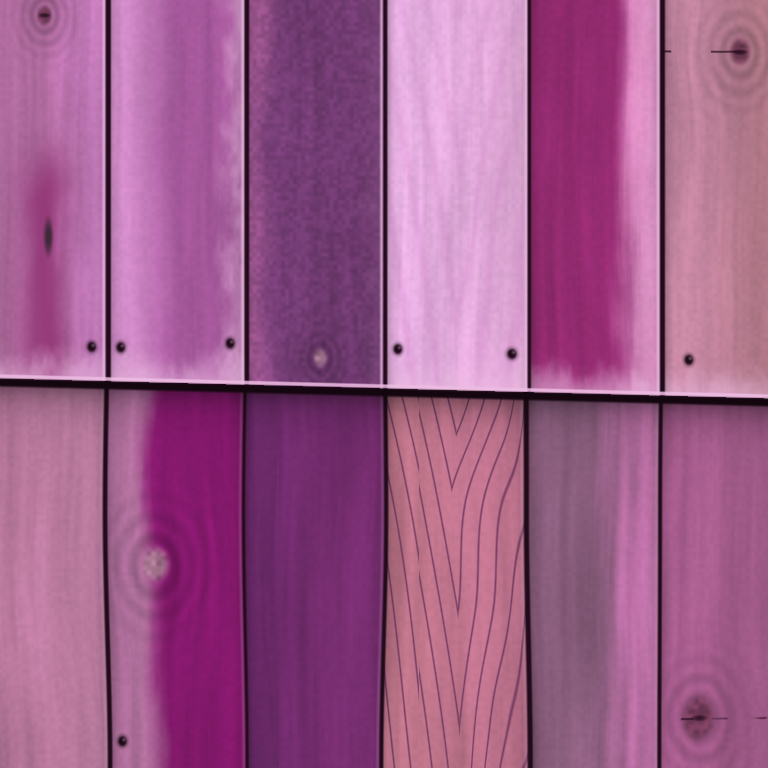
A WebGL 1 fragment shader for this texture:

```glsl
precision highp float;
uniform vec2 u_resolution;

const float BOARD = 0.1804;
const vec3 GAP = vec3(0.13, 0.04, 0.10);
const vec3 PALE = vec3(0.93, 0.74, 0.89);
const vec3 STAIN = vec3(0.55, 0.17, 0.43);

float hash(vec2 p) {
  p = fract(p * vec2(0.1031, 0.1137));
  p += dot(p, p.yx + 33.33);
  return fract((p.x + p.y) * p.x * 7.3);
}

float noise(vec2 p) {
  vec2 i = floor(p), f = fract(p);
  f *= f * (3.0 - 2.0 * f);
  return mix(mix(hash(i), hash(i + vec2(1, 0)), f.x),
             mix(hash(i + vec2(0, 1)), hash(i + vec2(1, 1)), f.x), f.y);
}

float fbm(vec2 p) {
  float sum = 0.0, amp = 0.5;
  for (int i = 0; i < 4; i++) {
    sum += amp * noise(p);
    p = p * 2.03 + 11.7;
    amp *= 0.5;
  }
  return sum;
}

float fill(float d, float soft) { return 1.0 - smoothstep(-soft, soft, d); }

vec3 pick(float i, vec3 a, vec3 b, vec3 c, vec3 d, vec3 e, vec3 f) {
  return i < 0.5 ? a : i < 1.5 ? b : i < 2.5 ? c : i < 3.5 ? d : i < 4.5 ? e : f;
}

// Nested V-shaped growth rings that open upward
float rings(float dx, float depth, float seed) {
  float wave = noise(vec2(dx * 20.0, depth * 7.0) + seed) - 0.5;
  return abs(dx + 0.012 * wave) * 4.0 + depth / (1.0 + depth) + 0.05 * wave;
}

void main() {
  vec2 p = gl_FragCoord.xy / u_resolution;
  float px = 1.0 / min(u_resolution.x, u_resolution.y);

  // Board layout: two rows meeting at a sloping seam
  float e = p.y - 0.507 + 0.026 * p.x;
  float row = step(0.0, e);
  float x = p.x - 0.007 * smoothstep(0.1, 0.0, abs(p.x - 0.69));
  x += (1.0 - row) * 0.008 * (noise(vec2(floor(x * 5.5), p.y * 3.0)) - 0.3);
  float cell = (x - 0.141) / BOARD + 1.0;
  float col = floor(cell), u = fract(cell);
  vec2 seed = vec2(col * 17.3, row * 41.9);

  // Per board: two paints; then blend position, blend softness, edge wear
  vec3 left, right, style, knot;
  if (row > 0.5) {
    left = pick(col, vec3(0.69, 0.42, 0.62), vec3(0.84, 0.56, 0.80), vec3(0.66, 0.36, 0.60),
                vec3(0.92, 0.70, 0.90), vec3(0.58, 0.17, 0.44), vec3(0.78, 0.53, 0.64));
    right = pick(col, vec3(0.78, 0.48, 0.74), vec3(0.64, 0.34, 0.60), vec3(0.44, 0.23, 0.44),
                 vec3(0.91, 0.68, 0.87), vec3(0.83, 0.53, 0.73), vec3(0.71, 0.48, 0.54));
    style = pick(col, vec3(0.70, 0.20, 0.1), vec3(0.32, 0.22, 0.8), vec3(0.15, 0.14, 0.15),
                 vec3(0.50, 0.40, 0.2), vec3(0.76, 0.14, 0.3), vec3(0.45, 0.35, 0.0));
    knot = pick(col, vec3(0.54, 0.98, 0.014), vec3(0), vec3(0.53, 0.534, -0.012),
                vec3(0), vec3(0), vec3(0.56, 0.932, 0.019));
  } else {
    left = pick(col, vec3(0.71, 0.46, 0.60), vec3(0.71, 0.45, 0.63), vec3(0.41, 0.16, 0.40),
                vec3(0.75, 0.46, 0.54), vec3(0.53, 0.36, 0.48), vec3(0.65, 0.36, 0.55));
    right = pick(col, vec3(0.73, 0.48, 0.62), vec3(0.53, 0.10, 0.43), vec3(0.47, 0.18, 0.44),
                 vec3(0.73, 0.44, 0.54), vec3(0.73, 0.43, 0.64), vec3(0.60, 0.34, 0.51));
    style = pick(col, vec3(0.5, 0.4, 0.0), vec3(0.31, 0.10, 0.0), vec3(0.4, 0.4, 0.0),
                 vec3(0.5, 0.4, 0.0), vec3(0.68, 0.22, 0.1), vec3(0.5, 0.4, 0.0));
    knot = pick(col, vec3(0), vec3(0.36, 0.264, -0.024), vec3(0), vec3(0), vec3(0),
                vec3(0.29, 0.065, 0.021));
  }

  // Grain bends around the knot
  vec2 k = vec2((u - knot.x) * BOARD, p.y - knot.y);
  float size = max(abs(knot.z), 0.001);
  float r = length(k * vec2(1.0, 0.75)) / size;
  float halo = step(0.002, abs(knot.z)) * exp(-r * r * 0.16);
  vec2 g = vec2(x - 0.6 * k.x * halo + 0.012 * noise(p.yy * 4.0 + seed), p.y);
  float grain = fbm(g * vec2(75.0, 3.5) + seed) - 0.47;
  float cloud = fbm(g * vec2(14.0, 5.0) + seed) - 0.47;
  float speck = noise(p * 190.0) - 0.5;

  // Paint
  vec3 c = mix(left, right, smoothstep(-style.y, style.y, u - style.x + cloud * 0.3 + grain * 0.12));
  float matte = row * step(abs(col - 2.0), 0.5);
  c *= 1.0 + 0.22 * grain + 0.16 * cloud + speck * (0.05 + 0.13 * matte);
  if (row > 0.5 && col < 0.5) {
    float streak = exp(-pow((u - 0.52 + cloud * 0.3) / 0.15, 2.0)) * smoothstep(0.84, 0.74, p.y);
    c = mix(c, STAIN, 0.75 * streak);
    float slit = length((p - vec2(0.063, 0.692)) * vec2(1.0, 0.25)) - 0.005;
    c = mix(c, GAP + 0.12, fill(slit, 0.002 + px));
  }

  // Growth rings, soft above and inked below
  if (abs(col - 3.0) < 0.5) {
    float depth = row > 0.5 ? 1.0 - p.y : -e;
    float f = rings((u - 0.52) * BOARD, depth, row * 9.0) / 0.085;
    float line = abs(fract(f) - 0.5) * 0.021;
    c = row > 0.5 ? mix(c, vec3(0.79, 0.49, 0.75), 0.3 * pow(0.5 + 0.5 * sin(f * 4.0), 3.0) * (1.0 - e))
                  : mix(c, vec3(0.39, 0.19, 0.34), 0.8 * fill(line - 0.001, px));
  }

  // Knots with a split heart
  float ring = 0.5 + 0.5 * sin(r * 7.0 + 4.0 * cloud);
  c = mix(c, c * 0.72, halo * ring * 0.65);
  float heart = halo * fill(r - 0.75 - cloud, 0.25);
  vec3 core = knot.z < 0.0 ? vec3(0.67, 0.50, 0.58) : vec3(0.40, 0.20, 0.30);
  c = mix(c, core * (0.75 + 0.5 * noise(p * 150.0)), heart * 0.85);
  c = mix(c, GAP, halo * step(0.0, knot.z) * 0.7 * fill(length(k * vec2(0.6, 1.5)) / size - 0.25, 0.15));
  float crack = step(4.5, col) * fill(abs(k.y + 0.006 * cloud) - 0.0012, px);
  c = mix(c, GAP, 0.75 * crack * smoothstep(0.5, 0.65, noise(vec2(x * 60.0, row * 5.0))));

  // Worn edges
  float toRight = (1.0 - u) * BOARD, toSide = min(u * BOARD, toRight);
  float patchy = 0.04 * (fbm(p * vec2(60.0, 30.0)) - 0.4);
  c = mix(c, PALE, style.z * 0.75 * smoothstep(0.045, 0.0, toRight + patchy));
  c = mix(c, PALE, row * (1.0 - matte) * 0.55 * smoothstep(0.05, 0.0, e + patchy));

  // Nails in the lower corners
  for (int i = 0; i < 2; i++) {
    float side = float(i);
    float jitter = hash(seed + side * 7.0);
    float odd = step(0.5, mod(col, 2.0));
    float present = i == 0 ? odd : step(col, 3.5) * step(0.5, abs(col - 2.0));
    if (row < 0.5) present *= step(col, 1.5) * (1.0 - side);
    vec2 n = vec2((u - mix(0.09 + 0.1 * step(4.5, col), 0.88, side)) * BOARD,
                  (row > 0.5 ? e - 0.043 : p.y - 0.03) - 0.012 * jitter);
    float d = length(n * vec2(1.0, 0.85));
    c = mix(c, c * 0.72, present * fill(d - 0.008, 0.003));
    c = mix(c, GAP + 0.25 * fill(length(n - 0.002) - 0.002, 0.002), present * fill(d - 0.0052, px + 0.001));
  }

  // Lit rims, gaps and the shadow under the upper row
  float gap = 0.0018 + 0.0016 * hash(vec2(floor(cell + 0.5), row + 3.0));
  c *= 1.0 - 0.3 * exp(-toSide / 0.007);
  c = mix(c, PALE, (0.2 + 0.55 * row) * fill(abs(toRight - gap - 0.0025) - 0.0018, px + 0.001));
  c = mix(c, GAP, fill(toSide - gap, px + 0.0005));
  c = mix(c, PALE, row * 0.85 * fill(abs(e - 0.003) - 0.0025, px));
  c *= 1.0 - (1.0 - row) * 0.6 * exp(min(e, 0.0) / 0.022);
  c = mix(c, GAP * 0.6, fill(abs(e + 0.005) - 0.005, px + 0.001));

  gl_FragColor = vec4(c, 1.0);
}
```
